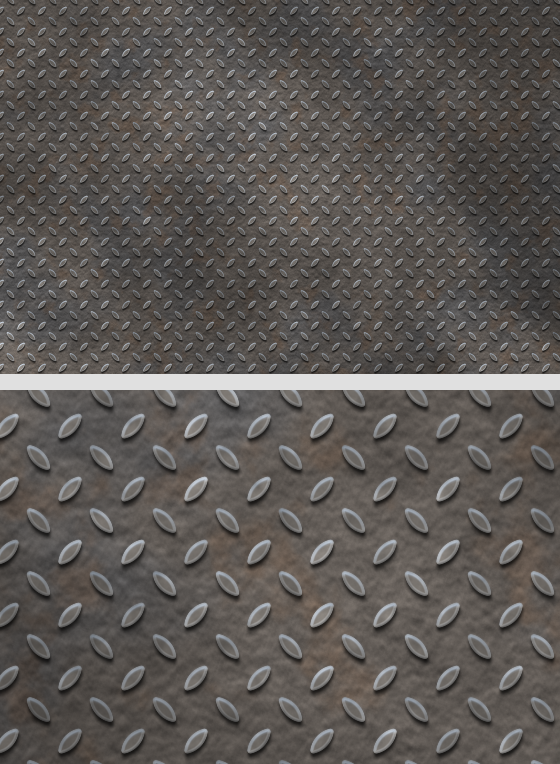
Top: the whole. Bottom: its middle third, enlarged.
A Shadertoy shader for this texture:

```glsl
// Worn steel tread plate: two interleaved square lattices of raised lozenges,
// leaning opposite ways. A bevelled distance field gives rim light and shadow;
// layered value noise adds stains, rust and a fine pitted grain.

const float PITCH = 0.0375;               // lattice period, in canvas widths
const vec2  LATTICE_ORIGIN = vec2(0.0, 0.30);
const float LEAN = 0.74;                  // lozenge angle from vertical
const float HALF_LENGTH = 0.20;           // lozenge size, in periods
const float HALF_WIDTH = 0.062;
const float ROUNDING = 0.05;
const float BEVEL = 0.05;
const vec2  LIGHT = vec2(-0.12, 0.99);    // direction towards the light

const vec3 STEEL = vec3(0.352, 0.330, 0.312);
const vec3 BLUE_STAIN = vec3(0.310, 0.312, 0.320);
const vec3 RUST = vec3(0.39, 0.31, 0.25);
const vec3 WORN_FACE = vec3(0.425, 0.408, 0.39);
const vec3 WORN_RIM = vec3(0.53, 0.525, 0.52);
const vec3 SKY_GLINT = vec3(0.11, 0.16, 0.22);

const float CLOUD_SCALE = 4.6;
const float STAIN_SCALE = 9.0;
const float RUST_SCALE = 34.0;
const float GRAIN_SCALE = 170.0;
const float GRAIN_RELIEF = 0.55;
const float DARKEST = 0.76;               // range of the cloudy tone
const float BRIGHTEST = 1.23;

float hash(vec2 p) {
    vec3 q = fract(vec3(p.xyx) * 0.1031);
    q += dot(q, q.yzx + 33.33);
    return fract((q.x + q.y) * q.z);
}

float noise(vec2 p) {
    vec2 i = floor(p), f = fract(p);
    f = f * f * (3.0 - 2.0 * f);
    return mix(mix(hash(i), hash(i + vec2(1, 0)), f.x),
               mix(hash(i + vec2(0, 1)), hash(i + vec2(1, 1)), f.x), f.y);
}

float fbm(vec2 p) {
    float sum = 0.0, amplitude = 0.5;
    for (int i = 0; i < 5; i++) {
        sum += amplitude * noise(p);
        p = mat2(1.6, 1.2, -1.2, 1.6) * p + 17.3;
        amplitude *= 0.5;
    }
    return sum / 0.97;
}

// Signed distance to a rounded vertical lens
float lensDistance(vec2 p) {
    float offset = (HALF_LENGTH * HALF_LENGTH - HALF_WIDTH * HALF_WIDTH) / (2.0 * HALF_WIDTH);
    p = abs(p);
    float d = (p.y - HALF_LENGTH) * offset > p.x * HALF_LENGTH
        ? length(p - vec2(0.0, HALF_LENGTH))
        : length(p + vec2(offset, 0.0)) - offset - HALF_WIDTH;
    return d - ROUNDING;
}

// Distance to the lozenges of one lattice; side is +1 or -1 for the lean
float latticeDistance(vec2 p, float side) {
    vec2 q = fract(p + 0.5) - 0.5;
    float c = cos(LEAN), s = side * sin(LEAN);
    return lensDistance(vec2(c * q.x - s * q.y, s * q.x + c * q.y));
}

float treadDistance(vec2 p) {
    return min(latticeDistance(p, 1.0), latticeDistance(p - 0.5, -1.0));
}

float treadHeight(vec2 p) {
    return smoothstep(0.025, -BEVEL, treadDistance(p));
}

void mainImage(out vec4 fragColor, in vec2 fragCoord) {
    vec2 uv = fragCoord / iResolution.x;
    vec2 p = uv / PITCH - LATTICE_ORIGIN;
    float pixel = 1.0 / (iResolution.x * PITCH);

    // Stained plate, dimmer towards the lower right
    float cloud = smoothstep(0.2, 0.8, fbm(uv * CLOUD_SCALE + vec2(3.7, 8.1)));
    float tone = mix(DARKEST, BRIGHTEST, cloud);
    tone *= 1.0 - 0.16 * smoothstep(0.65, 1.0, uv.x) * smoothstep(0.5, 0.1, uv.y);
    float stain = smoothstep(0.48, 0.74, fbm(uv * STAIN_SCALE + 41.0));
    float rust = smoothstep(0.52, 0.8, fbm(uv * RUST_SCALE + 73.0));
    vec3 color = mix(STEEL, BLUE_STAIN, 0.75 * stain);
    color = mix(color, RUST, 0.45 * rust);

    // Pitted grain, lit as a relief
    vec2 g = uv * GRAIN_SCALE;
    float grain = fbm(g) - fbm(g + 0.45 * LIGHT);
    color *= 1.0 + GRAIN_RELIEF * grain + 0.25 * (fbm(g * 0.5 + 9.0) - 0.5);

    // Shadow cast below each lozenge
    float d = treadDistance(p);
    float shadow = smoothstep(0.05, -0.05, treadDistance(p + 0.08 * LIGHT));
    color *= 1.0 - 0.48 * shadow;

    // Worn faces with a thin bright rim, varied between lozenges
    bool leansRight = latticeDistance(p, 1.0) < latticeDistance(p - 0.5, -1.0);
    vec2 id = leansRight ? floor(p + 0.5) : floor(p) + 91.0;
    float wear = (leansRight ? 1.03 : 0.91) * mix(0.95, 1.05, hash(id));
    float rim = smoothstep(-0.065, -0.035, d);
    vec3 face = mix(WORN_FACE, WORN_RIM, rim) * wear;
    face *= 1.0 + 0.4 * (fbm(g * 0.8 + 5.0) - 0.5);
    color = mix(color, face, smoothstep(0.5, -0.5, d / pixel));

    // Bevel light: cool glint on top edges, dark lower edges
    float slope = treadHeight(p) - treadHeight(p + 0.045 * LIGHT);
    color += SKY_GLINT * max(slope, 0.0);
    color *= 1.0 - 0.55 * max(-slope, 0.0);

    fragColor = vec4(clamp(color * tone, 0.0, 1.0), 1.0);
}
```
